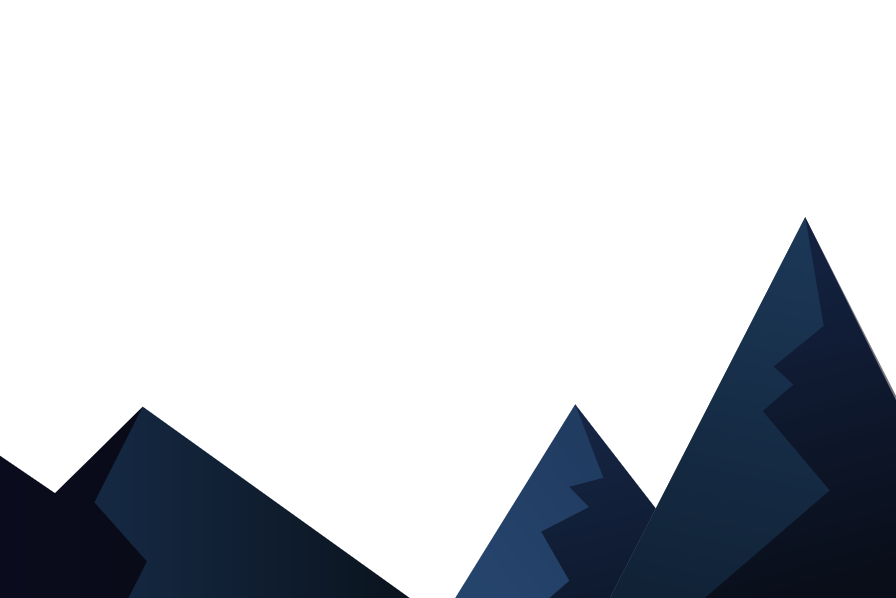
A Shadertoy shader for this background:

```glsl
// Dark blue faceted mountains with jagged ridges along the foot of a white sky.

// Space: x runs 0..1.5, y runs 0..1, origin at the lower left.
const float WIDTH = 1.5;
const vec3 SKY = vec3(1.0);

// Each ridge runs from the peak down; the lit face lies on one side of it.
const int RIDGE_POINTS = 7;
const vec2 LEFT_RIDGE[7] = vec2[7](
    vec2(0.239, 0.320), vec2(0.158, 0.160), vec2(0.246, 0.061), vec2(0.215, 0.0),
    vec2(0.19, -0.05), vec2(0.17, -0.10), vec2(0.15, -0.15));
const vec2 MIDDLE_RIDGE[7] = vec2[7](
    vec2(0.963, 0.324), vec2(1.010, 0.201), vec2(0.953, 0.186), vec2(0.986, 0.152),
    vec2(0.906, 0.111), vec2(0.953, 0.029), vec2(0.920, 0.0));
const vec2 RIGHT_RIDGE[7] = vec2[7](
    vec2(1.348, 0.637), vec2(1.379, 0.455), vec2(1.295, 0.387), vec2(1.328, 0.357),
    vec2(1.277, 0.3125), vec2(1.389, 0.180), vec2(1.180, 0.0));

// Where the left and right slopes meet the ground.
const vec2 LEFT_FEET = vec2(-0.086, 0.686);
const vec2 MIDDLE_FEET = vec2(0.762, 1.214);
const vec2 RIGHT_FEET = vec2(1.021, 1.664);
const float RIM_FOOT = 1.672;

// Distant slope that enters at the left border.
const vec2 FAR_TOP = vec2(-0.1, 0.306);
const vec2 FAR_FOOT = vec2(0.35, 0.0);

const vec3 NIGHT_A = vec3(0.040, 0.047, 0.115);
const vec3 NIGHT_B = vec3(0.035, 0.043, 0.095);
const vec3 TEAL_A = vec3(0.080, 0.155, 0.255);
const vec3 TEAL_B = vec3(0.040, 0.075, 0.115);
const vec3 STEEL_A = vec3(0.145, 0.265, 0.425);
const vec3 STEEL_B = vec3(0.130, 0.235, 0.380);
const vec3 INDIGO_A = vec3(0.085, 0.145, 0.265);
const vec3 INDIGO_B = vec3(0.055, 0.100, 0.180);
const vec3 SLATE_A = vec3(0.110, 0.220, 0.345);
const vec3 SLATE_B = vec3(0.065, 0.135, 0.215);
const vec3 SHADOW_A = vec3(0.075, 0.130, 0.245);
const vec3 SHADOW_B = vec3(0.035, 0.055, 0.100);
const vec3 RIM = vec3(0.45, 0.46, 0.49);

// Opacity of a shape from its signed distance, smoothed over one pixel.
float cover(float dist) {
    return clamp(0.5 - dist * iResolution.y, 0.0, 1.0);
}

// Signed distance to the line a-b, negative on its right-hand side.
float lineSide(vec2 p, vec2 a, vec2 b) {
    vec2 along = normalize(b - a);
    return dot(p - a, vec2(-along.y, along.x));
}

// Two slopes descending from a peak to the ground.
float slopes(vec2 p, vec2 peak, vec2 feet) {
    return max(lineSide(p, vec2(feet.x, 0.0), peak),
               lineSide(p, peak, vec2(feet.y, 0.0)));
}

// Signed distance to a ridge line, negative to its left.
float ridgeSide(vec2 p, vec2 ridge[7]) {
    float nearest = 1e3;
    float side = 1.0;
    for (int i = 0; i < RIDGE_POINTS - 1; i++) {
        vec2 a = ridge[i], ab = ridge[i + 1] - a, ap = p - a;
        float h = clamp(dot(ap, ab) / dot(ab, ab), 0.0, 1.0);
        nearest = min(nearest, length(ap - ab * h));
        if (p.y <= a.y && p.y > a.y + ab.y)
            side = sign(ap.x - ab.x * ap.y / ab.y);
    }
    return side * nearest;
}

// Linear blend of two colours from point a to point b.
vec3 ramp(vec2 p, vec2 a, vec2 b, vec3 from, vec3 to) {
    vec2 ab = b - a;
    return mix(from, to, clamp(dot(p - a, ab) / dot(ab, ab), 0.0, 1.0));
}

void mainImage(out vec4 fragColor, in vec2 fragCoord) {
    vec2 p = fragCoord / iResolution.xy * vec2(WIDTH, 1.0);
    vec3 color = SKY;

    // Left mountain and the distant slope behind it
    vec3 night = ramp(p, vec2(0.0), vec2(0.24, 0.0), NIGHT_A, NIGHT_B);
    vec3 teal = ramp(p, vec2(0.2, 0.0), vec2(0.69, 0.0), TEAL_A, TEAL_B);
    color = mix(color, night, cover(lineSide(p, FAR_TOP, FAR_FOOT)));
    vec3 face = mix(teal, night, cover(ridgeSide(p, LEFT_RIDGE)));
    color = mix(color, face, cover(slopes(p, LEFT_RIDGE[0], LEFT_FEET)));

    // Middle mountain
    vec3 steel = ramp(p, vec2(0.80, 0.05), vec2(1.0, 0.2), STEEL_A, STEEL_B);
    vec3 indigo = ramp(p, vec2(0.97, 0.30), vec2(1.05, 0.0), INDIGO_A, INDIGO_B);
    face = mix(indigo, steel, cover(ridgeSide(p, MIDDLE_RIDGE)));
    color = mix(color, face, cover(slopes(p, MIDDLE_RIDGE[0], MIDDLE_FEET)));

    // Right mountain with a thin pale rim on its outer slope
    vec2 peak = RIGHT_RIDGE[0];
    vec3 slate = ramp(p, peak, vec2(1.20, 0.0), SLATE_A, SLATE_B);
    vec3 shadow = ramp(p, vec2(1.34, 0.55), vec2(1.48, 0.05), SHADOW_A, SHADOW_B);
    face = mix(shadow, slate, cover(ridgeSide(p, RIGHT_RIDGE)));
    color = mix(color, RIM, cover(slopes(p, peak, vec2(RIGHT_FEET.x, RIM_FOOT))));
    color = mix(color, face, cover(slopes(p, peak, RIGHT_FEET)));

    fragColor = vec4(color, 1.0);
}
```
